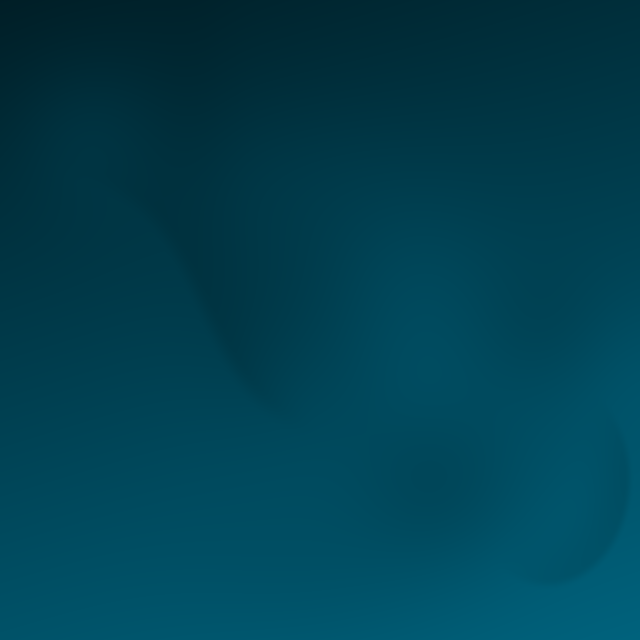
Reproduce this background procedurally as a Shadertoy shader.

```glsl
// Deep teal diagonal gradient with soft glows and smoky folded shadows.
#define TOP_LEFT 0.118
#define RISE_RIGHT 0.063
#define RISE_DOWN 0.204
#define BLUE_RATIO 1.27
#define FOLD_DEPTH 0.030
#define FOLD_SOFTNESS 0.014
#define LOBE_DEPTH 0.036

// Gaussian spot with separate radii along x and y
float spot(vec2 p, vec2 center, vec2 radii) {
    vec2 q = (p - center) / radii;
    return exp(-dot(q, q));
}

// Shadow on the upper right side of an S-shaped crease
float foldShadow(vec2 p) {
    float bend = 1.0 / (1.0 + exp((0.315 - p.x) / 0.04));
    float crease = 0.764 - 0.3 * p.x - 0.3 * bend;
    float slope = 0.3 + 7.5 * bend * (1.0 - bend);
    float d = (p.y - crease) / sqrt(1.0 + slope * slope);
    float side = smoothstep(-FOLD_SOFTNESS, FOLD_SOFTNESS * 1.5, d);
    float fade = exp(-max(d, 0.0) / 0.10);
    float along = smoothstep(0.06, 0.34, p.x) * (1.0 - smoothstep(0.36, 0.50, p.x));
    return side * fade * along;
}

// Rounded lobe, darkest along its lower right rim
float lobeShadow(vec2 p) {
    vec2 q = (p - vec2(0.855, 0.25)) / vec2(0.13, 0.165);
    float r = length(q);
    float inside = 1.0 - smoothstep(0.93, 1.05, r);
    float rim = smoothstep(0.1, 1.0, r);
    float facing = smoothstep(-0.1, 0.9, dot(q, vec2(0.8, -0.6)));
    return inside * rim * facing;
}

void mainImage(out vec4 fragColor, in vec2 fragCoord) {
    vec2 p = fragCoord / iResolution.xy;

    // Base gradient
    float tone = TOP_LEFT + RISE_RIGHT * p.x + RISE_DOWN * (1.0 - p.y);

    // Glows
    tone += 0.030 * spot(p, vec2(0.14, 0.79), vec2(0.11, 0.12));
    tone += 0.018 * spot(p, vec2(0.48, 0.72), vec2(0.26, 0.13));
    tone += 0.026 * spot(p, vec2(0.65, 0.56), vec2(0.13, 0.13));
    tone += 0.014 * spot(p, vec2(0.66, 0.42), vec2(0.10, 0.10));
    tone += 0.018 * spot(p, vec2(1.00, 0.41), vec2(0.10, 0.12));

    // Broad shadows
    tone -= 0.016 * spot(p, vec2(0.42, 0.50), vec2(0.12, 0.16));
    tone -= 0.016 * spot(p, vec2(0.85, 0.49), vec2(0.10, 0.10));
    tone -= 0.038 * spot(p, vec2(0.69, 0.23), vec2(0.13, 0.12));
    tone -= 0.018 * spot(p, vec2(0.52, 0.10), vec2(0.22, 0.13));

    // Creased edges
    tone -= FOLD_DEPTH * foldShadow(p);
    tone -= LOBE_DEPTH * lobeShadow(p);

    fragColor = vec4(0.0, tone, tone * BLUE_RATIO, 1.0);
}
```
